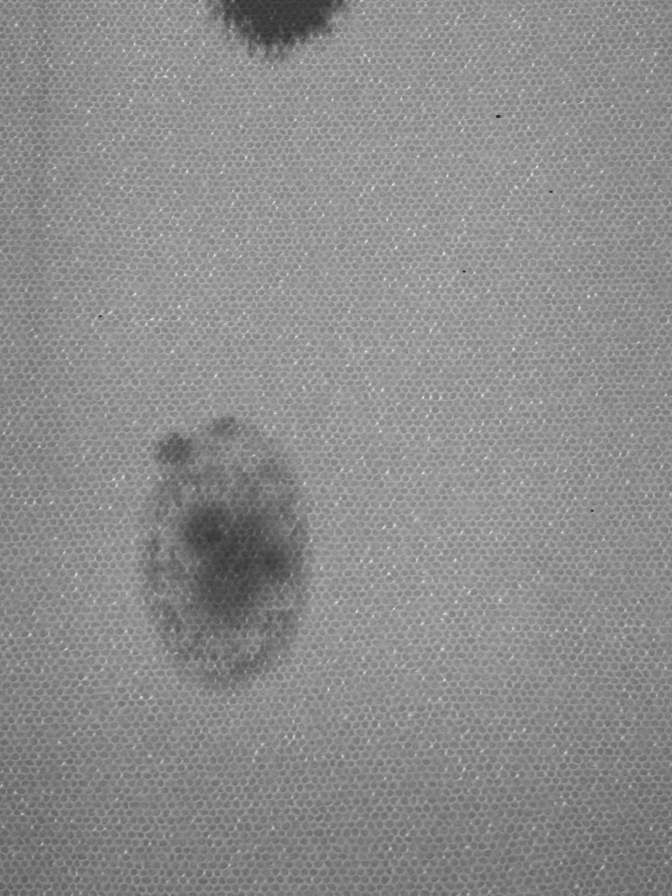
Reproduce this texture procedurally as a Shadertoy shader.

```glsl
// Grey woven cloth under soft light, marked by a mottled oval stain and a
// dark blot at the top edge. Three crossed waves form the weave, with random
// glints on the threads; fractal noise breaks up the edges of the stains.

#define CELL_COUNT vec2(94.0, 116.0)
#define WEAVE_CONTRAST 0.085
#define THREAD_GRAIN 0.09
#define GLINT_AMOUNT 0.30
#define CLOTH_GREY 0.557
#define OVAL_CENTER vec2(0.252, 0.381)
#define OVAL_RADII vec2(0.102, 0.164)
#define BLOT_CENTER vec2(0.311, 1.015)
#define BLOT_RADII vec2(0.090, 0.085)

const float TAU = 6.2832;

float hash(vec2 p) {
    vec3 h = fract(vec3(p.xyx) * 0.1031);
    h += dot(h, h.yzx + 33.33);
    return fract((h.x + h.y) * h.z);
}

float noise(vec2 p) {
    vec2 i = floor(p), f = fract(p);
    f = f * f * (3.0 - 2.0 * f);
    return mix(mix(hash(i), hash(i + vec2(1, 0)), f.x),
               mix(hash(i + vec2(0, 1)), hash(i + vec2(1, 1)), f.x), f.y);
}

float fbm(vec2 p) {
    float sum = 0.0, amp = 0.5;
    for (int i = 0; i < 4; i++) {
        sum += amp * noise(p);
        p = mat2(1.6, 1.2, -1.2, 1.6) * p + 7.3;
        amp *= 0.5;
    }
    return sum / 0.9375;
}

// Normalised distance to a tilted ellipse: 1 on its outline
float ellipse(vec2 p, vec2 center, vec2 radii, float tilt) {
    float c = cos(tilt), s = sin(tilt);
    return length(mat2(c, -s, s, c) * (p - center) / radii);
}

// Signed weave shade in x, glint strength in y
vec2 weave(vec2 p) {
    // Cells shrink towards the top, and the rows sag slightly
    vec2 bend = vec2(noise(p * 5.0), noise(p * 4.0 + 9.0)) - 0.5;
    vec2 q = (p - vec2(0.375, 0.0) + bend * 0.016) * CELL_COUNT;
    q.x *= 1.0 + 0.14 * p.y;
    q.y += 15.0 * p.y * p.y - 2.5 * p.x;
    q += 0.35 * (vec2(noise(q * 1.1), noise(q * 1.1 + 31.0)) - 0.5);

    // Dark pits on a staggered lattice; each thread catches light on one side
    vec2 w = q + vec2(0.38, 0.45);
    vec3 phase = TAU * vec3(w.x + 0.5 * w.y, w.x - 0.5 * w.y, w.y);
    float pits = dot(cos(phase), vec3(0.3333));
    vec3 slope = sin(phase);
    float side = dot(slope, vec3(0.05, 0.30, -0.28));
    float thread = smoothstep(0.35, -0.4, pits) * (0.85 + side) - 0.5;
    float strength = 0.55 + 0.9 * noise(q * 0.9 + 5.0);
    float grain = noise(q * vec2(2.3, 2.1) + 13.0) - 0.5;
    float fibre = noise(q * vec2(4.1, 3.7) + 71.0) - 0.5;
    float shade = WEAVE_CONTRAST * thread * strength + THREAD_GRAIN * (0.6 * grain + 0.6 * fibre);

    // Small slanted glints on scattered threads
    float row = floor(q.y);
    q.x += 0.5 * mod(row, 2.0);
    vec2 id = vec2(floor(q.x), row);
    vec2 jitter = vec2(hash(id + 3.7), hash(id + 17.1)) - 0.5;
    vec2 g = fract(q) - 0.5 - 0.35 * jitter;
    float streak = exp(-dot(g * g, vec2(38.0, 24.0)) + 22.0 * g.x * g.y);
    float lit = pow(hash(id + 51.0), 6.0);
    return vec2(shade, streak * lit);
}

// Broad illumination and the faint folds at the left
float lighting(vec2 p) {
    vec2 d = (p - vec2(0.42, 0.62)) * vec2(2.4, 2.2);
    float light = CLOTH_GREY + 0.04 * exp(-dot(d, d));
    light -= 0.085 * smoothstep(0.34, -0.04, p.y);
    light -= 0.04 * smoothstep(0.16, 0.0, p.x);
    light -= 0.03 * smoothstep(0.55, 0.77, p.x);
    float foldX = 0.046 + 0.008 * sin(p.y * 7.0);
    light -= 0.028 * exp(-pow((p.x - foldX) / 0.009, 2.0)) * smoothstep(0.25, 1.0, p.y);
    return light + 0.03 * (fbm(p * 6.0 + 2.0) - 0.5);
}

// Fraction of light absorbed by the stains
float stains(vec2 p) {
    float coarse = fbm(p * 32.0) - 0.5;
    float fine = fbm(p * vec2(150.0, 90.0) + 20.0) - 0.5;
    float ragged = 0.35 * coarse + 0.75 * fine;

    float oval = ellipse(p, OVAL_CENTER, OVAL_RADII, 0.0) + 0.4 * ragged;
    float mottling = smoothstep(-0.3, 0.3, 0.6 * coarse + fine);
    float wash = smoothstep(1.04, 0.82, oval) * (0.08 + 0.24 * mottling);
    wash *= mix(1.0, 0.6, smoothstep(0.42, 0.52, p.y));

    // Soaked core: a tilted body, a knot above it and a lobe to the right
    float core = ellipse(p, vec2(0.262, 0.368), vec2(0.046, 0.076), -0.35);
    core = min(core, ellipse(p, vec2(0.236, 0.405), vec2(0.036, 0.038), 0.0));
    core = min(core, ellipse(p, vec2(0.300, 0.372), vec2(0.042, 0.046), 0.0) + 0.3);
    float soak = 0.40 * smoothstep(1.25, 0.35, core + 1.3 * ragged);

    float spot = ellipse(p, vec2(0.196, 0.498), vec2(0.024, 0.022), 0.6);
    soak = max(soak, 0.30 * smoothstep(1.15, 0.4, spot + 1.5 * ragged));
    float fleck = ellipse(p, vec2(0.250, 0.524), vec2(0.025, 0.016), 0.0);
    soak = max(soak, 0.18 * smoothstep(1.1, 0.3, fleck + 1.5 * ragged));

    float blot = ellipse(p, BLOT_CENTER, BLOT_RADII, 0.0) + 0.6 * ragged;
    float ink = 0.58 * smoothstep(1.06, 0.56, blot);
    return 1.0 - (1.0 - wash) * (1.0 - soak) * (1.0 - ink);
}

// Isolated dust specks (position and radius)
float specks(vec2 p) {
    vec3 dust[5] = vec3[5](vec3(0.556, 0.870, 0.0022), vec3(0.615, 0.786, 0.0014),
        vec3(0.518, 0.697, 0.0014), vec3(0.661, 0.430, 0.0014), vec3(0.112, 0.647, 0.0012));
    float cover = 0.0, edge = 1.0 / iResolution.y;
    for (int i = 0; i < 5; i++) {
        vec2 d = (p - dust[i].xy) * vec2(0.8, 1.2);
        cover = max(cover, 1.0 - smoothstep(dust[i].z - edge, dust[i].z + edge, length(d)));
    }
    return 0.7 * cover;
}

void mainImage(out vec4 fragColor, in vec2 fragCoord) {
    vec2 p = fragCoord / iResolution.y;
    vec2 threads = weave(p);
    float grey = (lighting(p) + threads.x) * (1.0 - stains(p)) * (1.0 - specks(p));
    grey += GLINT_AMOUNT * threads.y * (0.25 + grey);
    fragColor = vec4(vec3(clamp(grey, 0.0, 1.0)), 1.0);
}
```
